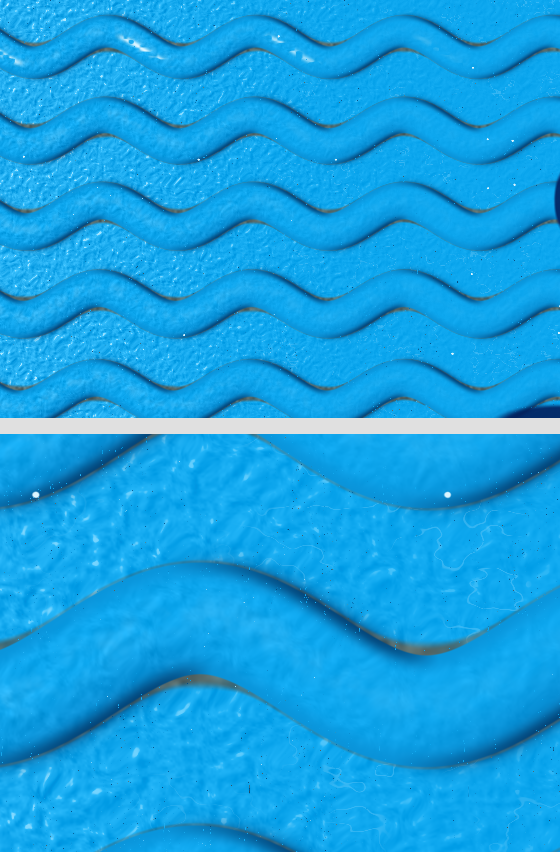
Top, the full canvas; bottom, a detail of the centre.
Write a Shadertoy shader that draws this texture.

```glsl
const float TAU = 6.2832;
const float PERIOD = 0.361;       // wave length, canvas height = 1
const float PERIOD_GROWTH = 0.0035;
const float SPACING = 0.2073;     // distance between ridges
const float SPACING_GROWTH = 0.0024;
const float MIDDLE = 0.4826;      // height of ridge 0
const float CREST_X = 0.967;      // crest shared by all ridges
const float AMPLITUDE = 0.037;
const float RADIUS = 0.0445;      // half width of a ridge
const float GRAIN_SCALE = 105.0;

const vec3 BLUE = vec3(0.05, 0.655, 0.935);
const vec3 MID_BLUE = vec3(0.03, 0.53, 0.80);
const vec3 DEEP_BLUE = vec3(0.01, 0.25, 0.45);
const vec3 PALE_BLUE = vec3(0.36, 0.77, 0.97);
const vec3 DIRT = vec3(0.36, 0.39, 0.36);
const vec3 NAVY = vec3(0.01, 0.12, 0.36);
const vec3 GLINT = vec3(0.86, 0.96, 1.0);

struct Ridge {
    float side;      // signed distance from the centre line, positive above
    float radius;
    float row;
    float phase;     // cosine of the wave, 1 at a crest
    vec2 normal;     // upward normal of the centre line
};

float hash(vec2 p) {
    vec3 q = fract(p.xyx * vec3(0.1031, 0.1030, 0.0973));
    q += dot(q, q.yzx + 33.33);
    return fract((q.x + q.y) * q.z);
}

float noise(vec2 p) {
    vec2 i = floor(p), f = fract(p);
    f = f * f * (3.0 - 2.0 * f);
    return mix(mix(hash(i), hash(i + vec2(1, 0)), f.x),
               mix(hash(i + vec2(0, 1)), hash(i + vec2(1, 1)), f.x), f.y);
}

float fbm(vec2 p) {
    return 0.55 * noise(p) + 0.3 * noise(p * 2.1 + 17.0) + 0.15 * noise(p * 4.3 + 41.0);
}

// Distance to one wavy centre line, refined by damped Newton steps
Ridge ridgeAt(vec2 p, float row) {
    float w = TAU / (PERIOD + PERIOD_GROWTH * row);
    float base = MIDDLE - SPACING * row - SPACING_GROWTH * row * row;
    float x = p.x, c, slope, dy;
    for (int i = 0; i < 6; i++) {
        float a = w * (x - CREST_X);
        c = cos(a);
        slope = -AMPLITUDE * w * sin(a);
        dy = base + AMPLITUDE * c - p.y;
        float bend = 1.0 + slope * slope - dy * AMPLITUDE * w * w * c;
        x -= (x - p.x + dy * slope) / max(bend, 0.5);
    }
    vec2 n = normalize(vec2(-slope, 1.0));
    float side = dot(p - vec2(x, base + AMPLITUDE * c), n);
    float radius = RADIUS - 0.0015 * max(-row, 0.0) * max(-row, 0.0);
    return Ridge(side, radius, row, c, n);
}

void mainImage(out vec4 fragColor, in vec2 fragCoord) {
    vec2 p = fragCoord / iResolution.y;
    float px = 1.0 / iResolution.y;
    float aspect = iResolution.x / iResolution.y;

    // Nearest ridge
    Ridge r = ridgeAt(p, -3.0);
    for (int i = -2; i <= 3; i++) {
        Ridge other = ridgeAt(p, float(i));
        if (abs(other.side) < abs(r.side)) r = other;
    }
    float d = abs(r.side) - r.radius;
    float u = r.side / r.radius;
    vec2 outward = r.normal * sign(r.side);
    float onRidge = smoothstep(px, -px, d);
    float sheen = smoothstep(1.15, 0.0, p.x);
    float blotch = fbm(p * 13.0);

    // Pebbled floor, rougher and paler toward the left
    vec2 g = p * GRAIN_SCALE + 1.5 * noise(p * 45.0);
    float bump = fbm(g) - fbm(g + vec2(0.45, -0.45));
    vec3 flatColor = mix(BLUE, PALE_BLUE, 0.28 * sheen * sheen);
    flatColor += bump * (0.10 + 0.40 * sheen) * vec3(0.75, 0.55, 0.4);
    float speck = smoothstep(0.25, 0.42, bump) * sheen;
    flatColor = mix(flatColor, GLINT, 0.7 * speck);

    // Thin pale scuffs on the smoother right part
    float vein = abs(fbm(p * vec2(26.0, 42.0)) - 0.5);
    float scuff = smoothstep(0.016, 0.004, vein) * smoothstep(0.45, 0.65, noise(p * 19.0 + 8.0));
    flatColor = mix(flatColor, PALE_BLUE, 0.5 * scuff * smoothstep(0.35, 0.8, p.x));

    // Contact shadow, then dirt gathered in the inner bends
    float away = max(d, 0.0);
    float dark = clamp(0.35 + 1.3 * outward.x, 0.0, 1.0);
    flatColor = mix(flatColor, DEEP_BLUE, dark * exp(-away / 0.0045));
    float bend = max(-r.phase * sign(r.side), 0.0);
    float dirtWidth = 0.003 + 0.011 * bend * bend * (0.4 + blotch);
    float dirt = smoothstep(dirtWidth, 0.3 * dirtWidth, away);
    dirt *= 0.35 + 0.55 * bend + 0.2 * max(outward.x, 0.0);
    flatColor = mix(flatColor, DIRT * (0.75 + 0.5 * noise(p * 150.0)), min(dirt, 0.9));

    // Rounded ridge: dim underside, dark rim, soft gleam
    vec3 tube = mix(BLUE, MID_BLUE, 0.75 * smoothstep(0.15, -0.9, u) * (0.55 + outward.x));
    float rim = smoothstep(0.55, 1.0, abs(u));
    tube = mix(tube, MID_BLUE, 0.55 * rim);
    tube = mix(tube, DEEP_BLUE, rim * rim * clamp(0.25 + 1.3 * outward.x, 0.0, 0.9));
    float gleam = exp(-8.0 * (u - 0.1) * (u - 0.1)) * (0.25 + 0.8 * sheen);
    tube = mix(tube, PALE_BLUE, 0.5 * gleam * smoothstep(0.2, 0.8, fbm(p * 60.0)));
    tube += 0.12 * bump * (0.3 + sheen) * (1.0 - rim);

    // Broken bright streaks on the falling slopes of the upper ridge
    float streak = exp(-30.0 * (u + 0.2) * (u + 0.2)) * smoothstep(0.15, 0.5, r.normal.x);
    streak *= smoothstep(-1.0, -2.0, r.row) * smoothstep(1.25, 0.4, p.x);
    tube = mix(tube, GLINT, streak * smoothstep(0.35, 0.6, noise(p * vec2(70.0, 110.0))));

    vec3 color = mix(flatColor, tube, onRidge);

    // Rare white chips
    vec2 cell = floor(p * 28.0);
    vec2 chip = fract(p * 28.0) - 0.3 - 0.4 * vec2(hash(cell + 3.0), hash(cell + 9.0));
    float chipSize = 0.07 + 0.05 * noise(p * 220.0);
    color = mix(color, GLINT, step(0.988, hash(cell)) * smoothstep(chipSize, 0.5 * chipSize, length(chip)));

    // Dark shadows intruding at the right border and lower right corner
    float border = length((p - vec2(aspect + 0.012, 0.52)) / vec2(0.025, 0.07));
    float corner = length((p - vec2(aspect, -0.015)) / vec2(0.15, 0.045));
    color = mix(color, NAVY, 0.9 * smoothstep(1.15, 0.85, min(border, corner)));

    fragColor = vec4(clamp(color, 0.0, 1.0), 1.0);
}
```
